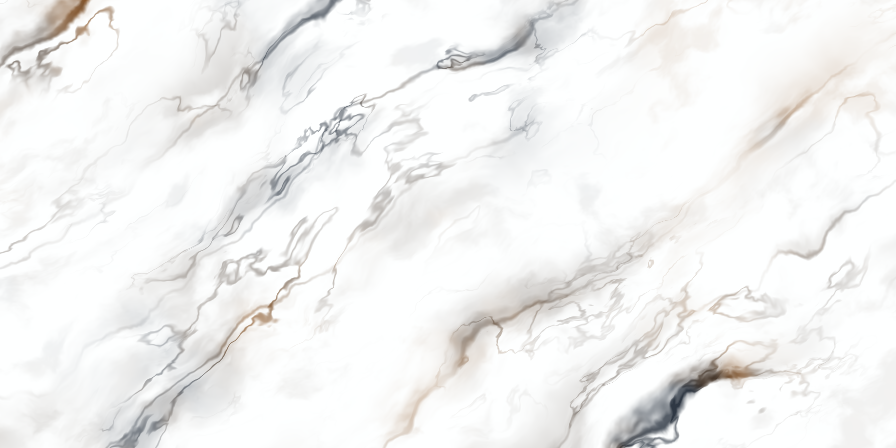
This texture is drawn by a Shadertoy shader. Its source:

```glsl
// White marble crossed by diagonal grey-brown vein bands.
// Warped, rotated coordinates feed a loop of bands; each adds a dark crack,
// a grainy streak and a mask in which clouds and fine webs of veinlets appear.

const vec3 WHITE = vec3(0.995, 1.0, 1.0);
const vec3 ABSORB_GREY = vec3(0.92, 1.0, 1.06);
const vec3 ABSORB_RUST = vec3(0.68, 1.0, 1.28);
const vec3 ABSORB_COOL = vec3(1.04, 1.0, 0.94);
const float VEIN_ANGLE = 0.66;
const int BAND_COUNT = 7;

float hash(vec2 p) {
    vec3 h = fract(vec3(p.xyx) * 0.1031);
    h += dot(h, h.yzx + 33.33);
    return fract((h.x + h.y) * h.z);
}

float noise(vec2 p) {
    vec2 cell = floor(p);
    vec2 f = fract(p);
    f = f * f * (3.0 - 2.0 * f);
    float low = mix(hash(cell), hash(cell + vec2(1, 0)), f.x);
    float high = mix(hash(cell + vec2(0, 1)), hash(cell + vec2(1, 1)), f.x);
    return mix(low, high, f.y);
}

float fbm(vec2 p) {
    float sum = 0.0;
    float amplitude = 0.516;
    for (int i = 0; i < 5; i++) {
        sum += amplitude * noise(p);
        p = mat2(0.8, 0.6, -0.6, 0.8) * p * 2.03 + 11.7;
        amplitude *= 0.5;
    }
    return sum;
}

vec2 warp(vec2 p, float scale, float amount) {
    vec2 offset = vec2(fbm(p * scale + 3.1), fbm(p * scale + 47.3));
    return p + amount * (offset - 0.5);
}

vec2 rotate(vec2 p, float angle) {
    float c = cos(angle), s = sin(angle);
    return vec2(c * p.x + s * p.y, c * p.y - s * p.x);
}

// Soft line that is 1 at distance zero and 0 at the given width
float line(float dist, float width) {
    return 1.0 - smoothstep(0.0, width, abs(dist));
}

// Thin contour of a noise field, used for branching veinlets
float web(vec2 p, float width) {
    return line(fbm(p) - 0.5, width);
}

// Lay one stain over another, as translucent layers
float layer(float below, float above) {
    return 1.0 - (1.0 - below) * (1.0 - above);
}

// One band: x is its mask, y its stain; q.x runs along the vein
vec2 veinBand(vec2 q, float id, float grain) {
    float centre = 0.59 - 0.265 * id + 0.065 * cos(2.1 * id);
    float wobble = 0.14 * (fbm(vec2(q.x * 3.0, id * 5.7)) - 0.5);
    float d = q.y - centre - wobble;
    float presence = smoothstep(0.3, 0.65, fbm(vec2(q.x * 1.8, id * 7.3 + 2.0)));
    float swell = smoothstep(0.35, 0.85, noise(vec2(q.x * 3.5, id * 9.1 + 4.0)));

    float mask = exp(-d * d / 0.0075) * mix(0.25, 1.0, presence);
    float crack = line(d, 0.006 + 0.008 * swell) * presence * mix(0.25, 0.65, swell);
    float reach = 0.012 + 0.055 * swell;
    float streak = smoothstep(0.0, 0.007, d) * (1.0 - smoothstep(0.35 * reach, reach, d));
    streak *= presence * swell * grain * 0.5;
    return vec2(mask, layer(crack, streak));
}

void mainImage(out vec4 fragColor, in vec2 fragCoord) {
    vec2 p = fragCoord / iResolution.y;
    vec2 q = rotate(warp(warp(p, 2.5, 0.17), 9.0, 0.055), VEIN_ANGLE);
    float grain = mix(0.45, 1.0, noise(q * vec2(50.0, 110.0)));

    // Main bands
    float mask = 0.0;
    float stain = 0.0;
    for (int i = 0; i < BAND_COUNT; i++) {
        vec2 band = veinBand(q, float(i), grain);
        mask = layer(mask, band.x);
        stain = layer(stain, band.y);
    }

    // Soft clouds in the bands and faint smudges between them
    float cloud = smoothstep(0.45, 0.74, fbm(q * vec2(4.0, 10.0) + 8.0));
    float smudge = smoothstep(0.58, 0.76, fbm(q * vec2(8.0, 13.0) + 31.0));
    stain = layer(stain, 0.2 * cloud * mask + 0.05 * smudge);

    // Branching veinlets, coarse and fine, fading in and out
    float coarseGate = smoothstep(0.42, 0.68, fbm(q * vec2(3.0, 5.0) + 63.0));
    float fineGate = smoothstep(0.48, 0.7, fbm(q * vec2(4.0, 7.0) + 91.0));
    float coarse = web(q * vec2(3.2, 8.5) + 19.0, 0.024) * coarseGate;
    float fine = web(q * vec2(6.5, 15.0) + 75.0, 0.03) * fineGate;
    stain = layer(stain, 0.48 * coarse * mask);
    stain = layer(stain, 0.42 * fine * mask);

    // Mineral tint: rusty patches, cool patches, warm grey elsewhere
    float mineral = fbm(p * 3.2 + 52.0);
    vec3 absorb = mix(ABSORB_GREY, ABSORB_RUST, smoothstep(0.52, 0.72, mineral));
    absorb = mix(absorb, ABSORB_COOL, smoothstep(0.46, 0.32, mineral));
    fragColor = vec4(clamp(WHITE - min(stain, 0.78) * absorb, 0.0, 1.0), 1.0);
}
```
